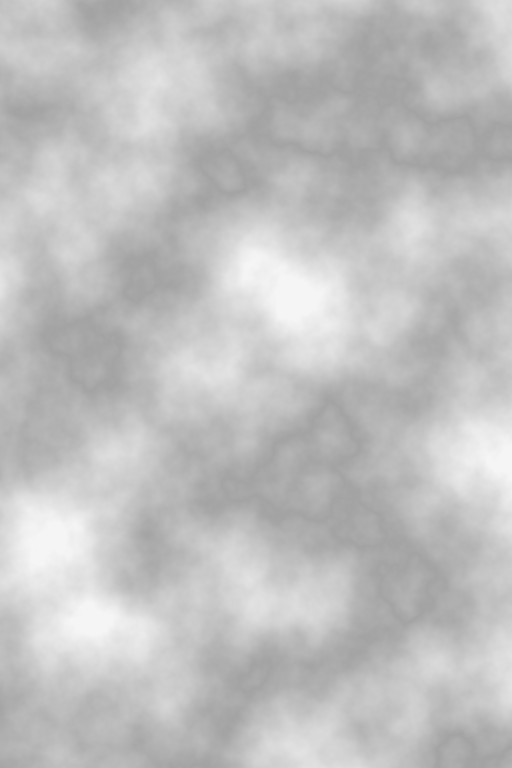
A WebGL 2 fragment shader for this texture:

```glsl
#version 300 es
precision highp float;

uniform vec2 u_resolution;
out vec4 fragColor;

// Unit vector of random direction for a lattice corner
vec2 cornerSlope(ivec2 cell) {
    uint h = uint(cell.x) * 73856093u ^ uint(cell.y) * 19349663u;
    h = (h ^ (h >> 16)) * 0x7feb352du;
    h = (h ^ (h >> 15)) * 0x846ca68bu;
    h ^= h >> 16;
    float angle = 6.28318 * float(h >> 8) / 16777216.0;
    return vec2(cos(angle), sin(angle));
}

float gradientNoise(vec2 p) {
    ivec2 cell = ivec2(floor(p));
    vec2 f = fract(p);
    vec2 ease = f * f * f * (f * (f * 6.0 - 15.0) + 10.0);
    float a = dot(cornerSlope(cell), f);
    float b = dot(cornerSlope(cell + ivec2(1, 0)), f - vec2(1.0, 0.0));
    float c = dot(cornerSlope(cell + ivec2(0, 1)), f - vec2(0.0, 1.0));
    float d = dot(cornerSlope(cell + ivec2(1, 1)), f - 1.0);
    return mix(mix(a, b, ease.x), mix(c, d, ease.x), ease.y);
}

// Layered noise centred on zero; each octave is turned to hide the lattice
float cloud(vec2 p) {
    const mat2 turn = mat2(0.8, 0.6, -0.6, 0.8);
    float sum = 0.0;
    float amplitude = 0.5;
    for (int octave = 0; octave < 6; octave++) {
        sum += amplitude * gradientNoise(p);
        p = turn * p * 2.0 + vec2(17.3, 9.1);
        amplitude *= 0.5;
    }
    return sum;
}

void main() {
    vec2 uv = gl_FragCoord.xy / u_resolution.x;
    float density = 0.755 + 0.66 * cloud(uv * 3.0 + vec2(5.2, 11.7));

    // Fold the deepest hollows upward, leaving dark rims with paler cores
    float depth = density - 0.64;
    float grey = 0.637 + sqrt(depth * depth + 0.00001);

    fragColor = vec4(vec3(min(grey, 0.96)), 1.0);
}
```
